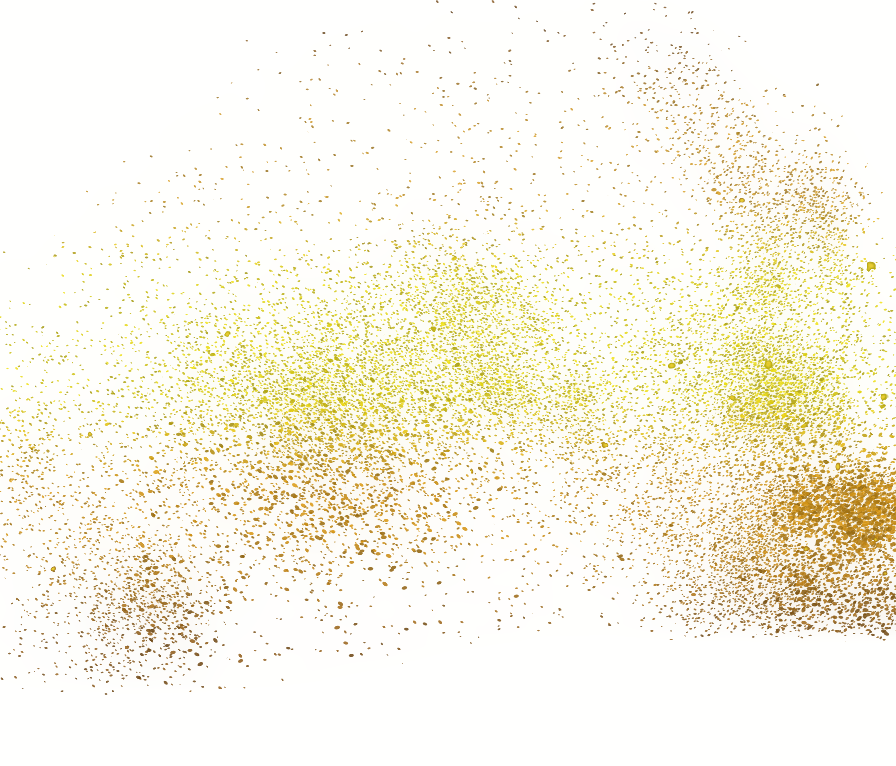
Write a Shadertoy shader that draws this background.

```glsl
// Gold dust: drifting clouds of tiny flakes and bright nuggets on white.
#define FINE_CELLS 310.0
#define MID_CELLS 180.0
#define NUGGET_CELLS 26.0
#define FINE_SIZE 0.47
#define MID_SIZE 0.47
#define FINE_AMOUNT 1.20
#define MID_AMOUNT 0.80
#define NUGGET_AMOUNT 0.20
#define HAZE 0.07
#define PAPER vec3(1.0, 1.0, 0.995)

vec3 hash3(vec2 p) {
    vec3 q = fract(p.xyx * vec3(0.1031, 0.1030, 0.0973));
    q += dot(q, q.yxz + 33.33);
    return fract((q.xxy + q.yzz) * q.zyx);
}

float noise(vec2 p) {
    vec2 i = floor(p), f = fract(p);
    f = f * f * (3.0 - 2.0 * f);
    return mix(mix(hash3(i).x, hash3(i + vec2(1, 0)).x, f.x),
               mix(hash3(i + vec2(0, 1)).x, hash3(i + vec2(1, 1)).x, f.x), f.y);
}

// Soft elliptical cloud, turned by an angle.
float cloud(vec2 p, vec2 centre, vec2 radius, float angle) {
    float c = cos(angle), s = sin(angle);
    vec2 d = mat2(c, -s, s, c) * (p - centre) / radius;
    return exp(-dot(d, d));
}

// Chance of meeting dust at a point; x spans 0 to 1.
float dustDensity(vec2 p) {
    float d = 0.0;
    // right plume, from its crest down to the dense base
    d += 0.26 * cloud(p, vec2(0.815, 0.69), vec2(0.13, 0.05), -0.85);
    d += 0.50 * cloud(p, vec2(0.925, 0.615), vec2(0.028, 0.060), 0.15);
    d += 0.42 * cloud(p, vec2(0.865, 0.53), vec2(0.055, 0.09), 0.0);
    d += 0.68 * cloud(p, vec2(0.855, 0.40), vec2(0.075, 0.055), -0.5);
    d += 1.70 * cloud(p, vec2(0.965, 0.288), vec2(0.085, 0.034), -0.08);
    d += 0.85 * cloud(p, vec2(0.960, 0.215), vec2(0.130, 0.080), 0.15);
    d += 0.38 * cloud(p, vec2(0.800, 0.245), vec2(0.110, 0.060), -0.45);
    d += 0.20 * cloud(p, vec2(0.900, 0.420), vec2(0.140, 0.130), 0.0);
    // central drift
    d += 0.42 * cloud(p, vec2(0.515, 0.50), vec2(0.085, 0.070), -0.3);
    d += 0.46 * cloud(p, vec2(0.600, 0.405), vec2(0.085, 0.035), -0.1);
    d += 0.40 * cloud(p, vec2(0.330, 0.42), vec2(0.150, 0.070), 0.1);
    d += 0.48 * cloud(p, vec2(0.370, 0.32), vec2(0.115, 0.085), -0.1);
    d += 0.24 * cloud(p, vec2(0.540, 0.42), vec2(0.400, 0.120), 0.0);
    // left skirts
    d += 0.50 * cloud(p, vec2(0.175, 0.175), vec2(0.055, 0.070), -0.3);
    d += 0.18 * cloud(p, vec2(0.110, 0.230), vec2(0.100, 0.110), -0.6);
    d += 0.15 * cloud(p, vec2(0.030, 0.330), vec2(0.040, 0.080), 0.0);
    // sparse dome and floor
    float dome = length((p - vec2(0.54, 0.36)) / vec2(0.60, 0.56));
    d += 0.035 * (1.0 - smoothstep(0.65, 1.0, dome));
    float ground = mix(0.075, 0.135, smoothstep(0.25, 0.65, p.x));
    d *= smoothstep(ground, ground + 0.025, p.y);
    return d * mix(0.6, 1.35, noise(p * 28.0));
}

vec3 goldAt(float height) {
    vec3 c = mix(vec3(0.50, 0.32, 0.09), vec3(0.72, 0.50, 0.06),
                 smoothstep(0.12, 0.28, height));
    c = mix(c, vec3(0.79, 0.74, 0.05), smoothstep(0.30, 0.43, height));
    c = mix(c, vec3(0.72, 0.53, 0.13), smoothstep(0.53, 0.65, height));
    return mix(c, vec3(0.46, 0.31, 0.14), smoothstep(0.70, 0.84, height));
}

// Jittered, turned flakes; returns coverage and a shade.
vec2 flakes(vec2 p, float cells, float amount, float size, float tilt) {
    vec2 g = p * cells, result = vec2(0.0, 1.0);
    for (int j = -1; j <= 1; j++)
    for (int i = -1; i <= 1; i++) {
        vec2 cell = floor(g) + vec2(i, j);
        vec3 a = hash3(cell + cells), b = hash3(cell + 2.7 * cells);
        float turn = tilt + (b.y - 0.5) * 1.5;
        vec2 d = g - cell - 0.5 - (a.xy - 0.5) * 0.9;
        d = mat2(cos(turn), -sin(turn), sin(turn), cos(turn)) * d;
        float edge = size * mix(0.55, 1.25, b.z) - length(d * vec2(1.0, 1.6));
        float cover = clamp(0.5 + edge * iResolution.x / cells, 0.0, 1.0);
        cover *= step(b.x + 0.004, amount);
        if (cover > result.x) result = vec2(cover, mix(0.8, 1.2, a.z));
    }
    return result;
}

// Rare ragged nuggets; returns coverage and core brightness.
vec2 nuggets(vec2 p, float amount) {
    vec2 g = p * NUGGET_CELLS, cell = floor(g);
    vec3 a = hash3(cell + 71.0), b = hash3(cell + 19.0);
    vec2 d = g - cell - 0.25 - 0.5 * a.xy;
    float radius = mix(0.06, 0.14, b.y * b.y);
    float edge = radius * mix(0.3, 1.6, noise(p * 260.0)) - length(d);
    float cover = clamp(0.5 + edge * iResolution.x / NUGGET_CELLS, 0.0, 1.0);
    return vec2(cover * step(b.x + 0.004, amount), smoothstep(0.0, radius, edge));
}

void mainImage(out vec4 fragColor, in vec2 fragCoord) {
    vec2 p = fragCoord / iResolution.x;
    float density = dustDensity(p);
    vec3 gold = goldAt(p.y);

    // flakes grow coarser in the lower left drift and the right base
    float leftDrift = smoothstep(0.10, 0.24, p.x) * (1.0 - smoothstep(0.45, 0.62, p.x));
    float coarse = (1.0 - smoothstep(0.28, 0.48, p.y))
                 * max(leftDrift, smoothstep(0.82, 0.92, p.x));
    float tilt = mix(-0.25, 0.35, smoothstep(0.5, 0.9, p.x));
    float swell = 1.0 + 0.35 * smoothstep(0.7, 1.6, density);
    float fineAmount = density * FINE_AMOUNT * (1.0 - 0.5 * coarse);
    float midAmount = density * MID_AMOUNT * (0.06 + 0.94 * coarse);
    vec2 fine = flakes(p, FINE_CELLS, fineAmount, FINE_SIZE * swell, tilt);
    vec2 mid = flakes(p, MID_CELLS, midAmount, MID_SIZE * swell, tilt);
    vec2 nugget = nuggets(p, min(density, 0.8) * NUGGET_AMOUNT);

    // haze first, then flakes, then nuggets
    vec3 color = mix(PAPER, gold, HAZE * min(density, 1.5));
    color = mix(color, gold * fine.y, fine.x * 0.82);
    color = mix(color, gold * mid.y, mid.x * 0.86);
    vec3 shine = mix(gold * 0.9, vec3(0.90, 0.79, 0.16), nugget.y);
    color = mix(color, shine, nugget.x * 0.95);
    fragColor = vec4(clamp(color, 0.0, 1.0), 1.0);
}
```
